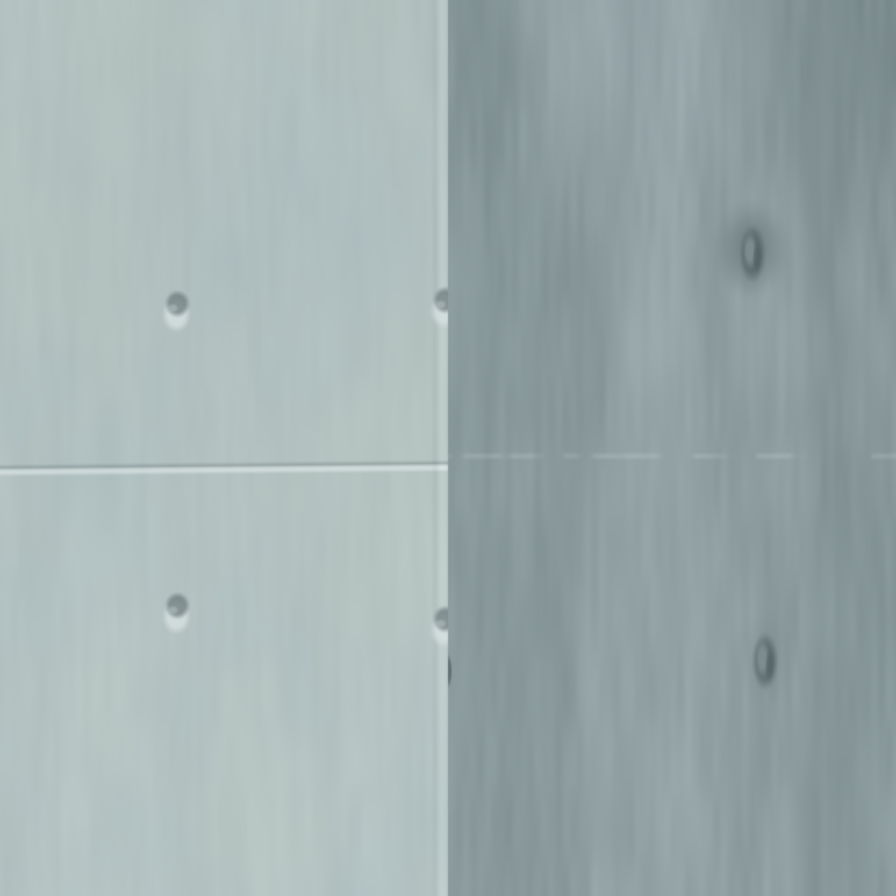
Write a Shadertoy shader that draws this texture.

```glsl
// Two cast concrete walls meeting at a corner: one lit, one shaded, with tie holes and joints.

const vec3 LIT_COOL = vec3(0.685, 0.745, 0.750);
const vec3 LIT_WARM = vec3(0.710, 0.765, 0.755);
const vec3 SHADE_DARK = vec3(0.515, 0.580, 0.585);
const vec3 SHADE_BLUE = vec3(0.590, 0.650, 0.665);
const vec3 HIGHLIGHT = vec3(0.84, 0.88, 0.88);
const vec3 HOLE_LIT = vec3(0.43, 0.48, 0.49);
const vec3 HOLE_SHADE = vec3(0.31, 0.37, 0.38);
const float CORNER_X = 0.5;

float hash(vec2 p) {
    p = fract(p * vec2(0.1031, 0.1137));
    p += dot(p, p.yx + 33.33);
    return fract((p.x + p.y) * p.x * 17.0);
}

float noise(vec2 p) {
    vec2 cell = floor(p), f = fract(p);
    f = f * f * (3.0 - 2.0 * f);
    float low = mix(hash(cell), hash(cell + vec2(1, 0)), f.x);
    float high = mix(hash(cell + vec2(0, 1)), hash(cell + vec2(1, 1)), f.x);
    return mix(low, high, f.y);
}

float fbm(vec2 p) {
    float sum = 0.0, weight = 0.5;
    for (int i = 0; i < 4; i++) {
        sum += weight * noise(p);
        p = p * 2.03 + 17.1;
        weight *= 0.5;
    }
    return sum / 0.9375;
}

// Soft-edged ellipse mask.
float spot(vec2 p, vec2 radius, float softness) {
    return 1.0 - smoothstep(1.0 - softness, 1.0 + softness, length(p / radius));
}

// Soft-edged horizontal band mask.
float band(float y, float halfWidth, float softness) {
    return 1.0 - smoothstep(halfWidth - softness, halfWidth + softness, abs(y));
}

// Vertical streaks left by the formwork, centred on zero.
float streaks(vec2 p) {
    float broad = fbm(p * vec2(24.0, 3.0)) - 0.5;
    float fine = noise(p * vec2(125.0, 13.0) + 40.0) - 0.5;
    return broad + 0.4 * fine;
}

// Round hole with a dark upper cavity and a bright lower lip.
vec3 litHole(vec3 color, vec2 p) {
    float lip = spot(p + vec2(0.0, 0.009), vec2(0.013, 0.016), 0.35);
    float cavity = spot(p - vec2(0.001, 0.003), vec2(0.0115, 0.0125), 0.35);
    color = mix(color, HIGHLIGHT, 0.8 * lip);
    color = mix(color, HOLE_LIT, 0.75 * cavity);
    float glint = spot(p + vec2(0.004, 0.002), vec2(0.005, 0.004), 0.6);
    return mix(color, LIT_COOL, 0.6 * glint);
}

// Narrow hole seen at a slant, with a dark rim and a stained surround.
vec3 shadedHole(vec3 color, vec2 p, float stain) {
    color = mix(color, HOLE_SHADE, stain * spot(p - vec2(-0.002, 0.005), vec2(0.027, 0.037), 0.7));
    color = mix(color, HOLE_SHADE, 0.65 * spot(p, vec2(0.012, 0.026), 0.35));
    color = mix(color, SHADE_DARK, 0.8 * spot(p + vec2(0.003, -0.003), vec2(0.006, 0.016), 0.5));
    return mix(color, HOLE_SHADE, 0.5 * spot(p - vec2(0.005, -0.004), vec2(0.004, 0.014), 0.5));
}

vec3 litWall(vec2 uv, float px) {
    float cloud = fbm(uv * vec2(7.0, 4.0) + 5.0);
    vec3 color = mix(LIT_COOL, LIT_WARM, smoothstep(0.25, 0.75, cloud));
    color += 0.035 * streaks(uv) + 0.015 * (0.5 - uv.y);

    // Slightly tilted joint: a shadow line above a bright edge.
    float joint = uv.y - mix(0.473, 0.478, uv.x / CORNER_X);
    color = mix(color, HOLE_LIT, 0.4 * band(joint - 0.005, 0.002, 0.002 + px));
    color = mix(color, HIGHLIGHT, 0.75 * band(joint, 0.003, 0.0015 + px));

    // Pale arris along the corner.
    color += 0.035 * band(uv.x - 0.494, 0.004, 0.002 + px);
    color -= 0.025 * band(uv.x - 0.485, 0.002, 0.002 + px);

    for (int row = 0; row < 2; row++) {
        for (int col = 0; col < 2; col++) {
            vec2 g = vec2(col, row);
            vec2 center = vec2(0.197, 0.321) + g * vec2(0.299, 0.337);
            center.y += g.x * mix(-0.015, 0.004, g.y);
            color = litHole(color, uv - center);
        }
    }
    return color;
}

vec3 shadedWall(vec2 uv, float px) {
    float sheen = exp(-pow((uv.x - 0.74) / 0.13, 2.0));
    float cloud = fbm(uv * vec2(9.0, 3.0) + 21.0) - 0.5;
    vec3 color = mix(SHADE_DARK, SHADE_BLUE, clamp(0.25 + 0.6 * sheen + 0.7 * cloud, 0.0, 1.0));
    color += 0.085 * streaks(uv + 3.0);
    color -= 0.05 * smoothstep(0.76, 1.0, uv.x) * smoothstep(0.3, 1.0, uv.y);

    // Faint, broken joint.
    float wear = smoothstep(0.25, 0.7, noise(uv * vec2(55.0, 4.0)));
    color += 0.055 * wear * band(uv.y - 0.491, 0.0025, 0.002 + px);

    for (int row = 0; row < 2; row++) {
        float r = float(row);
        vec2 center = vec2(0.854 - 0.014 * r, 0.262 + 0.455 * r);
        color = shadedHole(color, uv - center, 0.08 + 0.32 * r);
    }
    return mix(color, HOLE_SHADE, 0.7 * spot(uv - vec2(CORNER_X, 0.251), vec2(0.004, 0.015), 0.4));
}

void mainImage(out vec4 fragColor, in vec2 fragCoord) {
    vec2 uv = fragCoord / iResolution.xy;
    float px = 1.0 / iResolution.y;
    float side = smoothstep(-px, px, uv.x - CORNER_X);
    fragColor = vec4(mix(litWall(uv, px), shadedWall(uv, px), side), 1.0);
}
```
